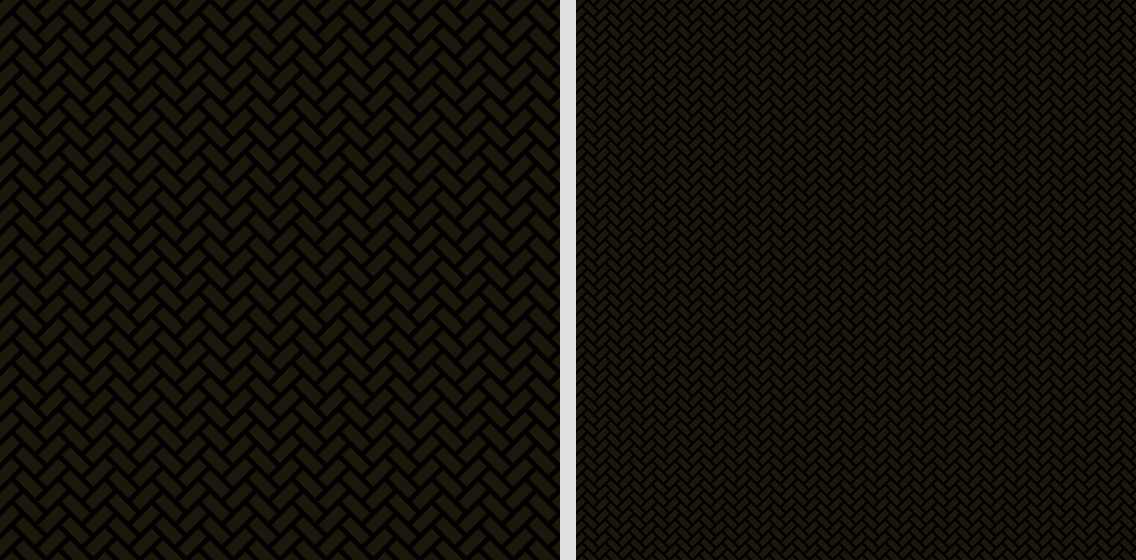
Left, the tile; right, the same tile 2 across and 2 down.
This pattern is drawn by a WebGL 1 fragment shader. Its source:

```glsl
precision highp float;
// Dark herringbone of 2:1 bricks laid diagonally, 12 repeats across and 24 down.
// Each repeat holds one falling and one rising brick, drawn as box distances;
// wrapping gradient noise gives the bricks a very faint warm drift.
uniform vec2 u_resolution;

// Signed distance to a box with slightly eased corners
float boxDistance(vec2 p, vec2 halfSize) {
  vec2 q = abs(p) - halfSize + 0.02;
  return length(max(q, 0.0)) + min(max(q.x, q.y), 0.0) - 0.02;
}

// Distance to the nearest brick of one slope; lengths are in brick widths
float brickDistance(vec2 cell, vec2 center, float slope) {
  vec2 d = fract(cell - center + 0.5) - 0.5;
  float nearest = 10.0;
  for (int j = -1; j <= 1; j++) {
    vec2 o = d + vec2(0.0, float(j));
    vec2 alongAcross = vec2(2.0 * o.x + slope * o.y, o.y - 2.0 * slope * o.x);
    nearest = min(nearest, boxDistance(alongAcross, vec2(0.852, 0.352)));
  }
  return nearest;
}

// Unit gradient at a lattice point, wrapped to the period
vec2 gradientAt(vec2 lattice, float period) {
  vec2 w = mod(lattice, period);
  float angle = 6.2832 * fract(sin(dot(w, vec2(12.99, 78.23))) * 437.58);
  return vec2(cos(angle), sin(angle));
}

float gradientNoise(vec2 p, float period) {
  vec2 i = floor(p);
  vec2 f = fract(p);
  vec2 u = f * f * f * (f * (f * 6.0 - 15.0) + 10.0);
  vec2 e = vec2(1.0, 0.0);
  float a = dot(gradientAt(i, period), f);
  float b = dot(gradientAt(i + e.xy, period), f - e.xy);
  float c = dot(gradientAt(i + e.yx, period), f - e.yx);
  float d = dot(gradientAt(i + e.xx, period), f - e.xx);
  return mix(mix(a, b, u.x), mix(c, d, u.x), u.y);
}

void main() {
  vec2 uv = gl_FragCoord.xy / u_resolution;
  vec2 cell = uv * vec2(12.0, 24.0);

  // Falling and rising bricks, offset by half a repeat
  float falling = brickDistance(cell, vec2(0.625, 0.25), -1.0);
  float rising = brickDistance(cell, vec2(0.125, 0.75), 1.0);
  float dist = min(falling, rising);

  // The canvas is 12 * 2 * sqrt(2) brick widths wide
  float pixel = 24.0 * sqrt(2.0) / min(u_resolution.x, u_resolution.y);
  float brickMask = clamp(0.5 - dist / pixel, 0.0, 1.0);

  // Faint warm drift over the bricks, dark joints between them
  float warmth = gradientNoise(uv * 6.0, 6.0);
  vec3 brick = vec3(0.108, 0.09, 0.043) + warmth * vec3(0.006, -0.002, -0.002);
  vec3 joint = vec3(0.004, 0.004, 0.002);
  gl_FragColor = vec4(mix(joint, brick, brickMask), 1.0);
}
```
